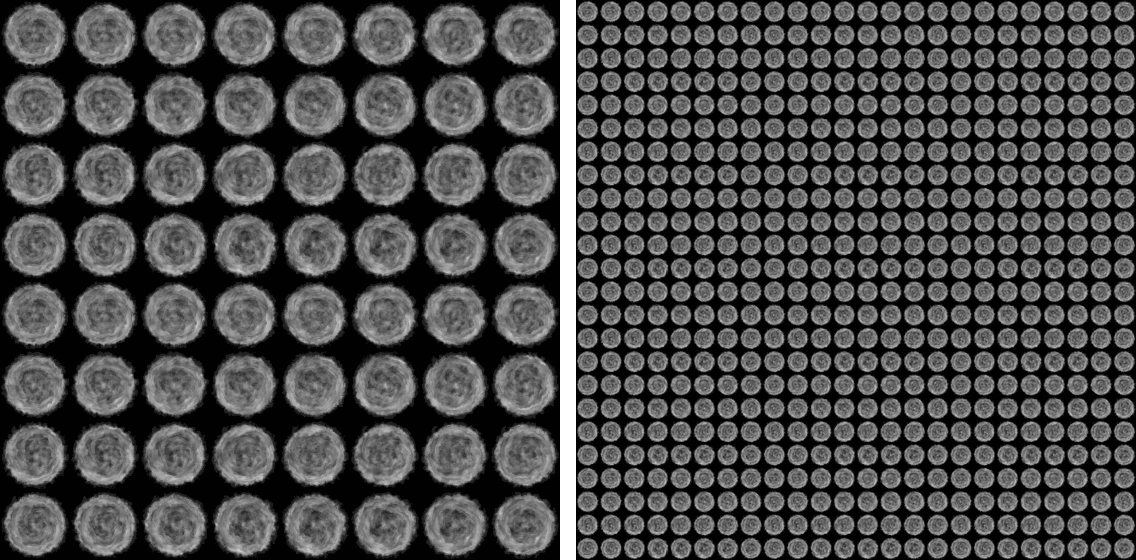
Left: one tile. Right: repeated 3 by 3.
This pattern is drawn by a WebGL 1 fragment shader. Its source:

```glsl
precision highp float;

uniform vec2 u_resolution;

vec3 latticeGradient(vec3 p) {
    p = fract(p * vec3(0.1031, 0.1030, 0.0973));
    p += dot(p, p.yxz + 33.33);
    return 2.0 * fract((p.xxy + p.yxx) * p.zyx) - 1.0;
}

// Gradient noise that wraps after a whole number of lattice steps
float wrappedNoise(vec3 p, vec3 period) {
    vec3 base = floor(p);
    vec3 f = p - base;
    vec3 fade = f * f * f * (f * (f * 6.0 - 15.0) + 10.0);
    float sum = 0.0;
    for (int i = 0; i < 8; i++) {
        float n = float(i);
        vec3 corner = vec3(mod(n, 2.0), mod(floor(n / 2.0), 2.0), floor(n / 4.0));
        vec3 weight = mix(1.0 - fade, fade, corner);
        vec3 g = latticeGradient(mod(base + corner, period) + 7.0);
        sum += weight.x * weight.y * weight.z * dot(g, f - corner);
    }
    return sum;
}

float fbm(vec3 p, vec3 period) {
    float sum = 0.0;
    float amplitude = 1.0;
    for (int octave = 0; octave < 3; octave++) {
        sum += amplitude * wrappedNoise(p, period);
        p *= 2.0;
        period *= 2.0;
        amplitude *= 0.6;
    }
    return sum;
}

// One frame of a smoke ball; phase loops every 4 units
float smokeBall(vec2 p, float phase) {
    float r = length(p);
    float turn = atan(p.y, p.x) / 6.2831853 + 0.5;

    // Wisps: curled arcs outside, plain clouds near the centre
    float clouds = fbm(vec3(p * 9.0 + 16.0, phase), vec3(32.0, 32.0, 4.0));
    vec3 arc = vec3(turn * 9.0 + r * 3.0, r * 13.0 + clouds * 0.5 + 3.0, phase);
    float arcs = fbm(arc, vec3(9.0, 32.0, 4.0));
    float wisps = mix(clouds, 0.45 * clouds + 0.8 * arcs, smoothstep(0.04, 0.2, r));

    // Bright shell, dim hollow and small lit core
    float light = 0.37 + 0.16 * smoothstep(0.17, 0.37, r) + 0.12 * exp(-r * r * 350.0);
    light += 0.12 * dot(p, vec2(0.3, -1.0)) + 0.34 * wisps;

    // Ragged outline with faint puffs around it
    float ragged = fbm(vec3(p * 11.0 + 40.0, phase), vec3(64.0, 64.0, 4.0));
    float body = 1.0 - smoothstep(0.395, 0.47, r + 0.04 * ragged);
    float puffs = 1.0 - smoothstep(0.455, 0.48, r + 0.06 * ragged);
    float inside = 1.0 - smoothstep(0.47, 0.5, max(abs(p.x), abs(p.y)));
    return max(clamp(light, 0.12, 0.85) * body, 0.13 * puffs) * inside;
}

void main() {
    vec2 grid = gl_FragCoord.xy / u_resolution * 8.0;
    vec2 cell = floor(grid);

    // Frames run left to right, then down, and loop after four rows
    float phase = mod(7.0 - cell.y, 4.0) + cell.x / 8.0;
    float grey = smokeBall(fract(grid) - 0.5, phase);
    gl_FragColor = vec4(vec3(max(grey, 0.005)), 1.0);
}
```
